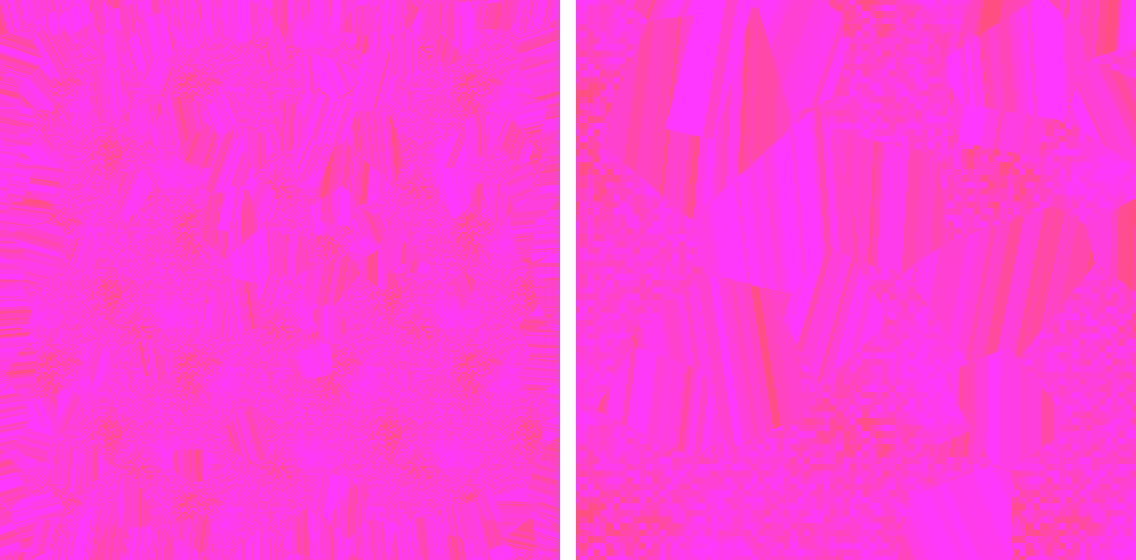
Left: the whole. Right: its middle third, enlarged.
Give the GLSL for this background, as a Shadertoy shader.

```glsl
const float TILES = 4.0;
const float GRAIN_CELLS = 256.0;
const vec3 MAGENTA = vec3(1.0, 0.22, 1.0);
const vec3 CORAL = vec3(1.0, 0.31, 0.51);

float hash(vec2 p) {
    vec3 q = fract(p.xyx * vec3(0.1031, 0.1030, 0.0973));
    q += dot(q, q.yzx + 33.33);
    return fract((q.x + q.y) * q.z);
}

vec2 hash2(vec2 p) {
    return vec2(hash(p), hash(p + 71.7));
}

// Cellular noise: nearest cell id in xy, distance gap to the next cell in z
vec3 cellular(vec2 p) {
    vec2 base = floor(p);
    vec2 id = base;
    float nearest = 9.0, second = 9.0;
    for (int y = -1; y <= 1; y++)
    for (int x = -1; x <= 1; x++) {
        vec2 cell = base + vec2(x, y);
        float d = length(cell + hash2(cell) - p);
        if (d < nearest) {
            second = nearest;
            nearest = d;
            id = cell;
        } else {
            second = min(second, d);
        }
    }
    return vec3(id, second - nearest);
}

// Hash cells with edges softened over the given fraction of a cell
float grain(vec2 p, float soft, float period) {
    vec2 i = floor(p);
    vec2 f = smoothstep(vec2(1.0 - soft), vec2(1.0), fract(p));
    vec2 a = mod(i, period), b = mod(i + 1.0, period);
    return mix(mix(hash(a), hash(vec2(b.x, a.y)), f.x),
               mix(hash(vec2(a.x, b.y)), hash(b), f.x), f.y);
}

float bands(float u, float seed, float soft) {
    float i = floor(u);
    float f = smoothstep(1.0 - soft, 1.0, fract(u));
    return mix(hash(vec2(i, seed)), hash(vec2(i + 1.0, seed)), f);
}

// Soft blob that wraps around the unit tile
float blob(vec2 q, vec2 centre, vec2 radius) {
    vec2 d = (fract(q - centre + 0.5) - 0.5) / radius;
    return exp(-dot(d, d));
}

// Repeating clumps of fine speckle
float speckle(vec2 p, float pixel) {
    vec2 q = p * TILES;
    float density = 0.245
        + 0.36 * blob(q, vec2(0.34, 0.32), vec2(0.09, 0.19))
        + 0.20 * blob(q, vec2(0.48, 0.42), vec2(0.10, 0.10))
        + 0.34 * blob(q, vec2(0.78, 0.89), vec2(0.11, 0.13))
        + 0.26 * blob(q, vec2(0.02, 0.66), vec2(0.12, 0.10))
        - 0.19 * blob(q, vec2(0.22, 0.74), vec2(0.17, 0.12))
        - 0.16 * blob(q, vec2(0.63, 0.28), vec2(0.13, 0.13));
    float mottle = hash(mod(cellular(mod(q, 1.0) * 18.0).xy, 18.0));
    float fine = grain(p * GRAIN_CELLS, 0.5 * min(pixel * GRAIN_CELLS, 2.0),
                       GRAIN_CELLS / TILES);
    vec2 wave = sin(p * GRAIN_CELLS * 3.14159265);
    float weave = 0.5 + 0.5 * wave.x * wave.y;
    return max(density, 0.04) * (2.0 * fine + 0.7 * weave + 0.6 * mottle - 0.45);
}

// Stretched lines across one patch, from broad bands to hairlines
float streaks(float u, float seed, float pixel) {
    u += 0.004 * sin(u * 61.0 + seed * 7.0) + 0.002 * sin(u * 173.0);
    float broad = bands(u * 46.0, seed, min(pixel * 23.0, 1.0));
    float middle = bands(u * 140.0, seed + 5.0, min(pixel * 70.0, 1.0));
    float hair = bands(u * 290.0, seed + 9.0, min(pixel * 145.0, 1.0));
    return 0.50 * broad * broad + 0.34 * middle * middle
        + 0.45 * smoothstep(0.6, 1.0, hair) + 0.26 * hash(vec2(seed, 3.0)) - 0.18;
}

// Lays streaked polygons over a tone; they run outward near the border
float smearLayer(float tone, vec2 p, vec2 scale, float chance, float seed, float pixel) {
    vec3 cell = cellular(p * scale + seed);
    vec2 key = cell.xy + seed;
    vec2 centre = (cell.xy + hash2(cell.xy) - seed) / scale;
    vec2 away = centre - 0.5;
    float reach = max(abs(away.x), abs(away.y));
    float edge = smoothstep(0.38, 0.47, reach);
    vec2 outward = abs(away.x) > abs(away.y)
        ? vec2(sign(away.x), away.y * 0.8) : vec2(away.x * 0.5, sign(away.y));
    vec2 upright = vec2(0.9 * (hash(key + 13.0) - 0.5), 1.0);
    vec2 along = normalize(mix(upright, outward, edge));
    vec2 d = p - centre;
    float fan = 1.0 + 2.5 * (hash(key + 29.0) - 0.5) * dot(d, along);
    float u = dot(d, vec2(along.y, -along.x)) / fan + 1.0;
    float shown = step(hash(key + 41.0), max(chance, 0.8 * edge));
    float cover = shown * smoothstep(0.0, 2.0 * pixel * scale.x, cell.z);
    return mix(tone, streaks(u, hash(key) * 90.0, pixel), cover);
}

void mainImage(out vec4 fragColor, in vec2 fragCoord) {
    float pixel = 1.0 / min(iResolution.x, iResolution.y);
    vec2 p = fragCoord * pixel;
    float height = smoothstep(0.25, 0.60, p.y);
    float tone = speckle(p, pixel);
    tone = smearLayer(tone, p, vec2(11.0, 12.0), 0.05 + 0.16 * height, 50.0, pixel);
    tone = smearLayer(tone, p, vec2(19.0, 16.0), 0.08 + 0.16 * height, 20.0, pixel);
    fragColor = vec4(mix(MAGENTA, CORAL, clamp(tone, 0.0, 1.0)), 1.0);
}
```
